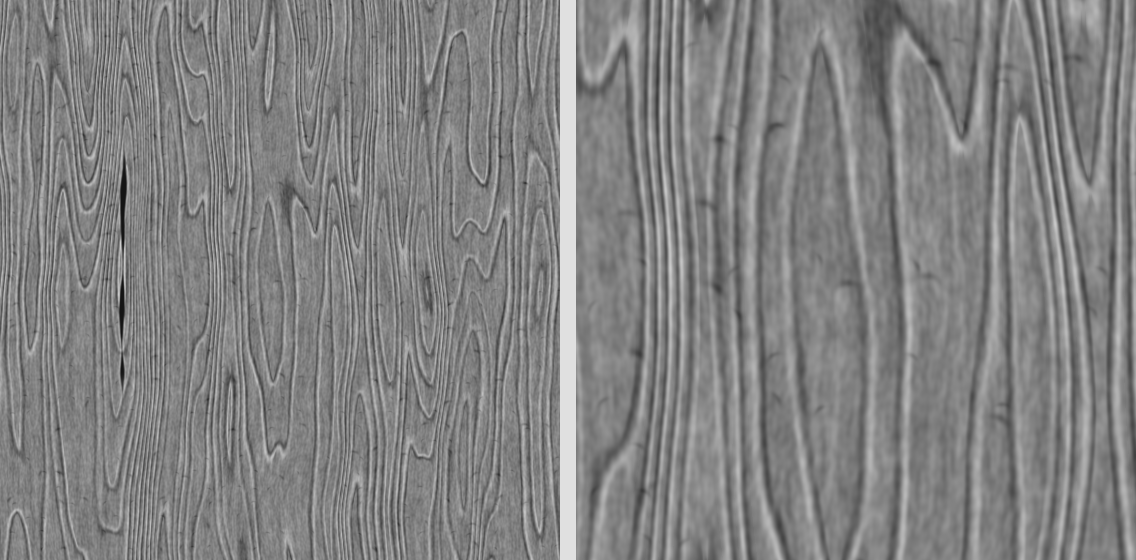
Left, the full canvas; right, a detail of the centre.
This texture map is drawn by a Shadertoy shader. Its source:

```glsl
// Grey wood grain with vertical fibres, pointed loops, flecks and one split.
// Rings are level lines of a stretched noise height; the distance to each
// line shapes a bright ridge beside a dark groove of even width.

const float BASE_GREY = 0.506;
const float RIDGE_WIDTH = 0.0027;
const float SPLIT_X = 0.219;

float hash(vec2 p) {
    uvec2 q = uvec2(ivec2(floor(p))) * uvec2(1597334677u, 3812015801u);
    uint n = (q.x ^ q.y) * 1597334677u;
    n = (n ^ (n >> 15)) * 2246822519u;
    n ^= n >> 13;
    return float(n >> 8) / 16777216.0;
}

float cornerSlope(vec2 cell, vec2 offset) {
    float a = 6.28318 * hash(cell);
    return dot(vec2(cos(a), sin(a)), offset);
}

// Gradient noise, roughly -0.7 to 0.7
float noise(vec2 p) {
    vec2 i = floor(p), f = p - i;
    vec2 u = f * f * f * (f * (f * 6.0 - 15.0) + 10.0);
    vec2 e = vec2(1.0, 0.0);
    float low = mix(cornerSlope(i, f), cornerSlope(i + e, f - e), u.x);
    float high = mix(cornerSlope(i + e.yx, f - e.yx),
                     cornerSlope(i + 1.0, f - 1.0), u.x);
    return mix(low, high, u.y);
}

float bump(float x, float centre, float width) {
    float d = (x - centre) / width;
    return exp(-d * d);
}

// Sideways sway shared by rings and fibres
vec2 sway(vec2 p) {
    float shift = 0.022 * noise(p * vec2(3.0, 2.6) + 7.3)
                + 0.007 * noise(p * vec2(8.0, 8.5) + 31.7);
    return vec2(p.x + shift, p.y);
}

// Ring height: long strands, loops, small ripples and a rise at the split
float ringHeight(vec2 p) {
    vec2 q = sway(p);
    float calm = 1.0 - 0.6 * max(bump(p.x, 0.91, 0.05), bump(p.x, 0.5, 0.04));
    float strands = 9.0 * calm * noise(q * vec2(13.0, 0.55) + 11.4);
    float loops = 4.2 * noise(q * vec2(9.5, 1.9) + 53.6);
    float ripples = 1.3 * noise(q * vec2(28.0, 3.2) + 91.2);
    return strands + loops + ripples + 3.5 * bump(q.x, SPLIT_X, 0.036);
}

// Bright ridge and dark groove along each whole level of the height
float rings(vec2 p, float pixel) {
    vec2 e = vec2(0.0008, 0.0);
    float h = ringHeight(p);
    vec2 slope = vec2(ringHeight(p + e) - h, ringHeight(p + e.yx) - h) / e.x;
    float steep = max(length(slope), 12.0);
    float level = floor(h + 0.5);
    float dist = (h - level) / steep;
    float pick = hash(vec2(level + 200.0, 5.0));
    float width = min(RIDGE_WIDTH * mix(0.75, 1.3, pick), 0.18 / steep);
    float ridge = bump(dist, width, width);
    float groove = bump(dist, -width, width);
    float strength = mix(0.55, 1.0, hash(vec2(level + 300.0, 9.0)));
    float patchy = 1.0 + 0.6 * noise(p * vec2(14.0, 5.0) + 17.0);
    return (ridge - groove) * strength * patchy
         * smoothstep(0.15, 0.7, width / pixel);
}

// Fine streaks running along the grain
float fibres(vec2 p) {
    vec2 q = sway(p);
    return 0.6 * noise(q * vec2(210.0, 52.0) + 3.1)
         + 0.6 * noise(q * vec2(95.0, 9.0) + 67.9)
         + 0.4 * noise(q * vec2(260.0, 150.0) + 23.5);
}

// Sparse short dark ticks across the grain
float flecks(vec2 p, float density) {
    vec2 g = p * density;
    vec2 cell = floor(g);
    vec2 centre = 0.35 + 0.3 * vec2(hash(cell + 40.0), hash(cell + 80.0));
    float a = 2.4 * (hash(cell + 120.0) - 0.5);
    vec2 d = fract(g) - centre;
    d = vec2(cos(a) * d.x + sin(a) * d.y, cos(a) * d.y - sin(a) * d.x);
    d.y += 1.5 * d.x * d.x;
    float tick = exp(-dot(d * vec2(7.0, 18.0), d * vec2(7.0, 18.0)));
    return tick * step(hash(cell + 160.0), 0.24);
}

// Broken vertical split: x is the dark opening, y its pale rim
vec2 split(vec2 p, float pixel) {
    float along = smoothstep(0.27, 0.34, p.y) * (1.0 - smoothstep(0.69, 0.77, p.y));
    float middle = SPLIT_X + 0.012 * (p.y - 0.5) + 0.007 * noise(vec2(p.y * 9.0, 4.5));
    float d = abs(p.x - middle);
    float halfWidth = along * (0.0023 + 0.006 * noise(vec2(p.y * 17.0, 8.5)));
    float opening = 1.0 - smoothstep(-pixel, pixel, d - halfWidth);
    float rim = bump(d, max(halfWidth, 0.0) + 0.0025, 0.0016);
    return vec2(opening, rim) * along;
}

void mainImage(out vec4 fragColor, in vec2 fragCoord) {
    float pixel = 1.0 / iResolution.y;
    vec2 p = fragCoord * pixel;
    float grey = BASE_GREY + 0.16 * rings(p, pixel) + 0.16 * fibres(p);
    grey -= 0.13 * flecks(p, 23.0) + 0.1 * flecks(p + 5.37, 37.0);
    vec2 gap = split(p, pixel);
    grey = mix(grey + 0.13 * gap.y, 0.08, gap.x);
    fragColor = vec4(vec3(clamp(grey, 0.0, 1.0)), 1.0);
}
```
